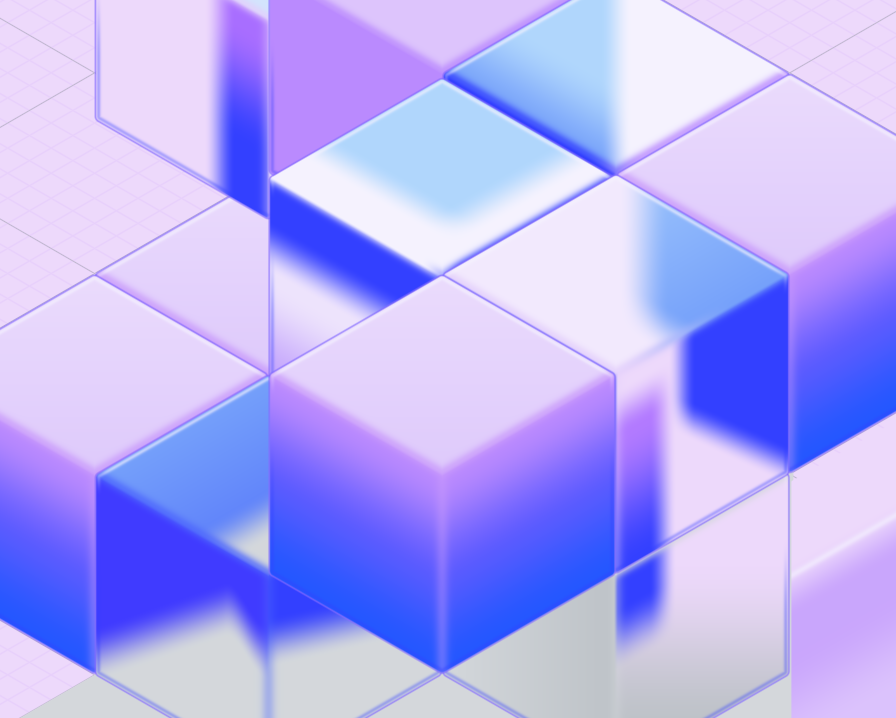
Give the GLSL for this background, as a WebGL 2 fragment shader.

```glsl
#version 300 es
precision highp float;
// Isometric stack of matte and glass cubes above a pale ruled floor.
// Each cube is a rounded hexagon split into three faces, painted back to front;
// the blurred reflections in the glass are soft steps in face coordinates.

#define ZOOM 4.465
#define ORIGIN vec2(0.4935, 0.2721)
#define HALF_W 0.866
#define SLOPE 0.57735
#define GAP 0.008
#define ROUND 0.025
#define BEVEL 0.032
#define FINE_CELLS 8.0

uniform vec2 u_resolution;
out vec4 outColor;

const vec3 PINK = vec3(0.93, 0.85, 0.985);
const vec3 LILAC = vec3(0.89, 0.81, 0.985);
const vec3 VIOLET = vec3(0.73, 0.54, 0.995);
const vec3 BLUE = vec3(0.20, 0.25, 1.0);
const vec3 AZURE = vec3(0.14, 0.34, 1.0);
const vec3 SKY = vec3(0.69, 0.84, 0.99);
const vec3 CORNFLOWER = vec3(0.46, 0.63, 0.98);
const vec3 ICE = vec3(0.96, 0.95, 0.995);
const vec3 SILVER = vec3(0.83, 0.845, 0.86);
const vec3 STEEL = vec3(0.74, 0.76, 0.78);

float pixel;

float soft(float edge, float blur, float x) {
  return smoothstep(edge - blur, edge + blur, x);
}

float band(float x, float width) {
  return exp(-x * x / (width * width));
}

// Top face uses xy (0..1 from the front corner); sides use z across, w downward
vec4 faceCoords(vec2 d) {
  float u = abs(d.x) / HALF_W;
  return vec4(d.y + d.x * SLOPE, d.y - d.x * SLOPE, u, 0.5 * u - d.y);
}

float hexagon(vec2 d, float apothem) {
  const vec2 k = vec2(-0.866025, 0.5);
  vec2 p = abs(d.yx);
  p -= 2.0 * min(dot(k, p), 0.0) * k;
  p -= vec2(clamp(p.x, -SLOPE * apothem, SLOPE * apothem), apothem);
  return length(p) * sign(p.y);
}

// Joins three face colours, bevels the inner edges and lays the cube over col
void place(inout vec3 col, vec2 d, vec3 top, vec3 left, vec3 right, vec3 bevel) {
  vec4 f = faceCoords(d);
  float ridge = min(f.x, f.y);
  float h = hexagon(d, HALF_W - GAP - ROUND) - ROUND;
  vec3 body = mix(left, right, soft(0.0, 0.012, d.x));
  body = mix(body, top, soft(0.0, 0.012, ridge));
  body = mix(body, bevel, 0.75 * band(ridge - 0.008, BEVEL));
  body = mix(body, bevel, 0.35 * band(d.x, BEVEL) * soft(0.0, 0.05, -d.y));
  float rim = band(h + 0.012, 0.01);
  body = mix(body, ICE, 0.6 * rim * soft(0.0, 0.1, ridge));
  body = mix(body, BLUE, 0.35 * rim * soft(0.5, 0.2, f.w));
  col = mix(col, mix(VIOLET, BLUE, 0.4), 0.7 * soft(0.0, pixel, GAP - h));
  col = mix(col, body, soft(0.0, pixel, -h));
}

void matteCube(inout vec3 col, vec2 d) {
  vec4 f = faceCoords(d);
  vec3 top = mix(vec3(0.87, 0.79, 0.985), vec3(0.92, 0.86, 0.99), f.x * 0.5 + f.y * 0.5);
  vec3 side = mix(VIOLET, vec3(0.38, 0.36, 1.0), smoothstep(0.0, 0.55, f.w));
  side = mix(side, AZURE, smoothstep(0.4, 1.0, f.w));
  place(col, d, top, side, side, vec3(0.79, 0.61, 0.985));
}

vec3 floorColor(vec2 q) {
  vec2 g = faceCoords(q).xy;
  vec2 fine = abs(fract(g * FINE_CELLS + 0.5) - 0.5) / FINE_CELLS;
  vec2 bold = abs(fract(g + 0.5) - 0.5);
  vec3 c = mix(PINK, VIOLET, 0.12 * (1.0 - soft(0.004, pixel, min(fine.x, fine.y))));
  c = mix(c, STEEL * 0.85, 0.7 * (1.0 - soft(0.002, pixel, min(bold.x, bold.y))));
  c = mix(c, SILVER, soft(0.0, pixel, -g.y) * soft(-1.75, pixel, 1.0 - q.x - 1.0));
  // Violet reflection in the lower right
  vec4 f = faceCoords(q - vec2(1.732, 0.0));
  vec3 pane = mix(PINK, vec3(0.79, 0.65, 0.99), soft(0.58, 0.14, f.w));
  pane = mix(pane, LILAC, soft(1.15, 0.25, f.w) * 0.7);
  pane = mix(pane, ICE, 0.6 * band(f.w - 0.51, 0.02));
  return mix(c, pane, soft(1.74, pixel, q.x) * soft(0.04, pixel, f.w));
}

void main() {
  vec2 q = (gl_FragCoord.xy / u_resolution.x - ORIGIN) * ZOOM;
  pixel = ZOOM / u_resolution.x;
  vec3 col = floorColor(q);
  vec2 d;
  vec4 f;
  vec3 top, left, right;

  // Back row: matte block, hanging glass block, violet block
  matteCube(col, q - vec2(-0.866, 0.5));
  d = q - vec2(-0.866, 2.265);
  f = faceCoords(d);
  vec3 smear = mix(vec3(0.66, 0.43, 1.0), BLUE, soft(0.4, 0.3, f.w));
  left = mix(PINK, smear, 1.0 - soft(0.28, 0.09, f.z));
  right = mix(smear, VIOLET, soft(0.8, 0.35, f.z) * 0.75);
  right = mix(PINK, right, soft(0.34, 0.1, f.z));
  place(col, d, mix(SKY, ICE, 0.5), left, right, LILAC);
  place(col, q - vec2(0.0, 2.0), mix(LILAC, VIOLET, 0.15), VIOLET, VIOLET, VIOLET);

  // Upper glass block, then matte blocks on either side
  d = q - vec2(0.866, 1.5);
  f = faceCoords(d);
  top = mix(mix(CORNFLOWER, SKY, soft(0.2, 0.25, f.x)), ICE, soft(0.0, 0.08, d.x));
  place(col, d, top, BLUE, LILAC, mix(BLUE, VIOLET, soft(0.0, 0.15, d.x)));
  matteCube(col, q - vec2(1.732, 1.0));
  matteCube(col, q - vec2(-1.732, 0.0));

  // Central glass block with a blue shadow on its left
  d = q - vec2(0.0, 0.98);
  f = faceCoords(d);
  top = mix(ICE, SKY, soft(0.29, 0.1, f.x) * soft(0.23, 0.11, f.y));
  left = mix(vec3(0.93, 0.89, 0.99), vec3(0.77, 0.65, 0.99), soft(0.75, 0.25, f.w));
  left = mix(BLUE, left, soft(0.34, 0.13, f.w));
  place(col, d, top, left, LILAC, mix(ICE, BLUE, soft(0.0, 0.1, d.x)));

  // Low left glass block
  d = q - vec2(-0.866, -0.5);
  f = faceCoords(d);
  top = mix(vec3(0.33, 0.45, 0.98), CORNFLOWER, f.y);
  top = mix(SILVER, top, soft(0.3, 0.13, f.y));
  float fold = 0.1 + 0.8 * f.z + 0.28 * (1.0 - smoothstep(0.0, 0.25, f.z));
  left = mix(vec3(0.25, 0.23, 1.0), SILVER, soft(fold, 0.14, f.w));
  right = mix(BLUE, SILVER, soft(0.34 + 0.3 * f.z, 0.13, f.w));
  place(col, d, top, left, right, mix(BLUE, CORNFLOWER, 0.4));

  // Low right silver block
  d = q - vec2(0.866, -0.5);
  f = faceCoords(d);
  right = mix(PINK, STEEL, soft(0.35 + 0.5 * f.z, 0.45, f.w));
  right = mix(right, BLUE, (1.0 - soft(0.27, 0.08, f.z)) * (1.0 - soft(0.33, 0.16, f.w)));
  place(col, d, PINK, mix(STEEL, SILVER, f.z), right, SILVER);

  // Right glass block with a blue pane and a violet streak
  d = q - vec2(0.866, 0.5);
  f = faceCoords(d);
  top = mix(CORNFLOWER, SKY, f.y * 0.7);
  top = mix(mix(ICE, PINK, 0.35), top, soft(0.14, 0.13, d.x) * soft(0.36, 0.13, f.x));
  smear = mix(vec3(0.70, 0.48, 1.0), BLUE, soft(0.65, 0.35, f.w));
  right = mix(PINK, smear, (1.0 - soft(0.27, 0.08, f.z)) * soft(0.2, 0.12, f.w));
  right = mix(right, BLUE, soft(0.38, 0.08, f.z) * (1.0 - soft(0.06 + 0.9 * f.z, 0.1, f.w)));
  place(col, d, top, BLUE, right, mix(LILAC, CORNFLOWER, soft(0.3, 0.3, d.x)));

  // Front matte block
  matteCube(col, q);
  outColor = vec4(col, 1.0);
}
```
